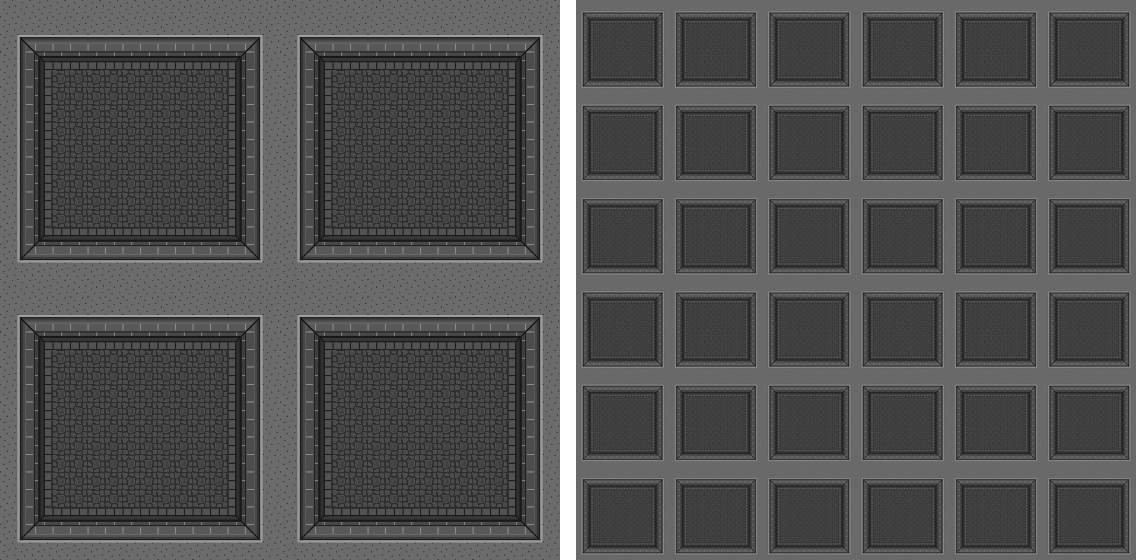
Left, the tile; right, the same tile 3 across and 3 down.
Give the GLSL for this pattern, as a three.js fragment shader.

```glsl
// Two by two sunken stone courts in a dotted grey pavement. Each court is a stack
// of concentric frame bands, painted from the rim inward by edge distance, around
// a floor of cobbles made with a weighted cell pattern that wraps every 16 units.

varying vec2 vUv;

vec2 hash2(vec2 p) {
  return fract(sin(vec2(dot(p, vec2(127.1, 311.7)), dot(p, vec2(269.5, 183.3)))) * 437.58);
}

float corner(vec2 cell, vec2 f, vec2 o, float period) {
  return dot(hash2(mod(cell + o, period)) * 2.0 - 1.0, f - o);
}

// Gradient noise that wraps after a whole number of cells
float gradientNoise(vec2 p, float period) {
  vec2 c = floor(p), f = fract(p), u = f * f * (3.0 - 2.0 * f);
  return mix(mix(corner(c, f, vec2(0, 0), period), corner(c, f, vec2(1, 0), period), u.x),
             mix(corner(c, f, vec2(0, 1), period), corner(c, f, vec2(1, 1), period), u.x), u.y);
}

float edge(float at, float x) {
  return smoothstep(at - 0.4, at + 0.4, x);
}

float band(float lo, float hi, float x) {
  return edge(lo, x) - edge(hi, x);
}

// One-unit line repeated along a side
float joint(float along, float period, float offset) {
  return band(2.0, 3.0, mod(along - offset + 2.0, period));
}

float pavement(vec2 p) {
  float dots = 0.0;
  for (int i = 0; i < 8; i++) {
    float n = float(i);
    vec2 dotPos = vec2(2.0 * n, mod(6.0 * n, 16.0)) + floor(hash2(vec2(n, 3.0)) * 2.0) + 0.5;
    vec2 delta = mod(p - dotPos + 8.0, 16.0) - 8.0;
    dots = max(dots, 1.0 - smoothstep(0.35, 0.95, length(delta)));
  }
  return mix(0.42, 0.24, dots);
}

// One large stone ringed by eight small ones in every 16-unit square
float cobbles(vec2 p) {
  vec2 q = p * 3.0 / 16.0;
  float nearest = 9.0, second = 9.0, large = 0.0;
  for (int y = -1; y <= 1; y++) {
    for (int x = -1; x <= 1; x++) {
      vec2 cell = floor(q) + vec2(x, y);
      vec2 id = mod(cell, 3.0);
      float isLarge = 1.0 - step(0.5, length(id - 1.0));
      vec2 site = cell + 0.5 + (hash2(id + 5.0) - 0.5) * mix(0.5, 0.1, isLarge);
      float d = length(q - site) - 0.42 * isLarge;
      if (d < nearest) {
        second = nearest;
        nearest = d;
        large = isLarge;
      } else {
        second = min(second, d);
      }
    }
  }
  float grain = gradientNoise(p * 0.5, 8.0);
  float gap = second - nearest + 0.12 * grain;
  float face = 0.31 - 0.05 * smoothstep(0.35, 0.6, gap) * mix(0.4, 1.0, large);
  face += 0.08 * grain * large;
  return mix(0.18, face, smoothstep(0.14, 0.3, gap));
}

void main() {
  vec2 p = fract(vUv * 2.0) * 256.0;

  // Distance inward from the court rim, and position along the nearest side
  vec2 inset = min(p - 16.0, vec2(240.0, 224.0) - p);
  float d = min(inset.x, inset.y);
  float horizontal = smoothstep(-0.4, 0.4, inset.x - inset.y);
  float along = inset.x > inset.y ? p.x : p.y;
  float lit = mix(0.93, 1.08, horizontal);

  // Rim and bevel
  float v = pavement(p);
  v = mix(v, 0.62, edge(0.0, d));
  v = mix(v, 0.10, edge(2.0, d));
  v = mix(v, 0.22 * lit, edge(3.0, d));
  v = mix(v, 0.30 * lit, edge(5.0, d));
  v = mix(v, 0.38 * lit, edge(7.0, d));

  // Wide and narrow brick courses, their pale joints staggered
  v = mix(v, 0.32 * lit, edge(8.0, d));
  v = mix(v, 0.55, band(8.0, 14.0, d) * joint(along, 16.0, 0.0));
  v = mix(v, 0.12, edge(15.0, d));
  v = mix(v, 0.26 * lit, edge(16.0, d));
  v = mix(v, 0.52, band(16.0, 19.0, d) * joint(along, 16.0, 8.0));
  v = mix(v, 0.10, edge(19.0, d));
  v = mix(v, 0.20 * lit, edge(21.0, d));

  // Mitred corners
  float mitre = 1.0 - smoothstep(0.5, 1.3, abs(inset.x - inset.y));
  v = mix(v, 0.10, mitre * band(2.0, 24.0, d));

  // Border of square blocks
  v = mix(v, 0.09, edge(24.0, d));
  v = mix(v, 0.32, edge(25.0, d));
  v = mix(v, 0.10, band(25.0, 31.0, d) * joint(along, 8.0, 0.0));
  v = mix(v, 0.14, edge(31.0, d));

  v = mix(v, cobbles(p), edge(32.0, d));
  gl_FragColor = vec4(vec3(v), 1.0);
}
```
